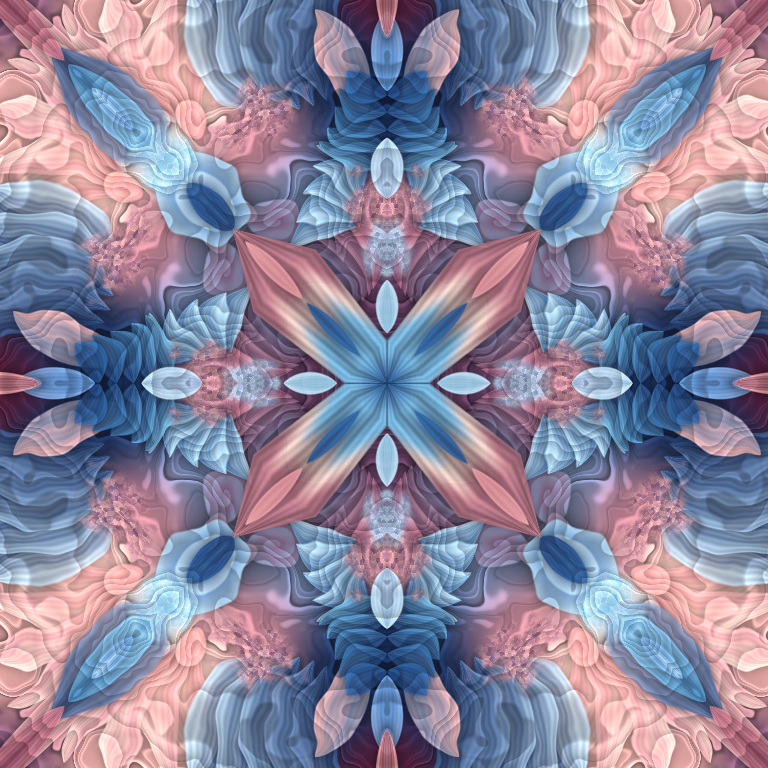
A WebGL 1 fragment shader for this pattern:

```glsl
precision highp float;
// Silken kaleidoscope: the plane is folded into one eighth, then painted in
// layers: colour pools, warped silk, fans, curls, crusts and a pleated flower.
uniform vec2 u_resolution;

const vec3 NAVY = vec3(.07, .18, .35), BLUE = vec3(.17, .4, .62), STEEL = vec3(.39, .5, .63);
const vec3 SKY = vec3(.42, .7, .83), ICE = vec3(.75, .88, .92), PLUM = vec3(.4, .25, .37);
const vec3 ROSE = vec3(.76, .48, .52), PEACH = vec3(.93, .68, .64), CREAM = vec3(1, .89, .82);
const vec3 MAROON = vec3(.3, .08, .16);
const vec2 AXIS = vec2(1, 0), DIAG = vec2(1);

vec2 q;    // folded position: x along the arm, y to its side
vec3 ink;  // colour painted so far
vec4 pool; // weighted sum of background colours

float hash(vec2 p) {
  vec3 a = fract(p.xyx * .1031);
  a += dot(a, a.yzx + 33.33);
  return fract((a.x + a.y) * a.z);
}
float noise(vec2 p) {
  vec2 i = floor(p), f = fract(p);
  f *= f * (3. - 2. * f);
  return mix(mix(hash(i), hash(i + AXIS), f.x), mix(hash(i + AXIS.yx), hash(i + DIAG), f.x), f.y);
}
float fbm(vec2 p) {
  return .5 * noise(p) + .23 * noise(p * 2.1 + 7.) + .1 * noise(p * 4.4 + 22.);
}
// Rising ramp with a softened drop, like one cloth over the next
float fold(float x) { x = fract(x); return x * smoothstep(1., .88, x); }

void tint(float x, float y, float r, vec3 col) {
  vec2 d = (q - vec2(x, y)) / r;
  pool += vec4(col, 1) * exp(-dot(d, d));
}
// Lays a sheer shape of edge distance e on a soft cast shadow
void lay(float e, vec3 col) {
  ink *= 1. - .25 * exp(min(e, 0.) * 60.);
  ink = mix(ink, col, .88 * smoothstep(-.002, .004, e));
}
// Pointed, bent leaf from a to b with pleats and a bright rim
void petal(vec2 a, vec2 b, float w, float bend, vec3 dark, vec3 light) {
  vec2 d = b - a, r = q - a;
  float len = length(d), t = dot(r, d) / (len * len), k = max(4. * t * (1. - t), 0.);
  float s = (d.x * r.y - d.y * r.x) / len - bend * k, wide = w * pow(k, .8);
  float e = wide - abs(s) - len * max(max(-t, t - 1.), 0.);
  float u = clamp(s / max(wide, .002), -1., 1.);
  float shade = .3 + .3 * u + .35 * t + .1 * sin(u * 8. + t * 4.) + .08 * sin(u * 25. + t * 5.);
  lay(e, mix(dark, light, clamp(shade, 0., 1.)) + .22 * light * exp(-max(e, 0.) * 200.));
}
void spine(vec2 dir, float a, float b, float w, vec3 dark, vec3 light) {
  petal(dir * a, dir * b, w, 0., dark, light);
}
// Row of leaves whose roots and tips slide along two lines
void fan(vec2 a0, vec2 a1, vec2 b0, vec2 b1, float w, float bend, vec3 dark, vec3 l0, vec3 l1) {
  for (int i = 0; i < 5; i++) {
    float f = float(i) / 4.;
    petal(mix(a0, a1, f), mix(b0, b1, f), w, bend, dark, mix(l0, l1, f));
  }
}
// Round scroll with spiral bands
void curl(vec2 o, float r, vec3 dark, vec3 light) {
  vec2 d = q - o;
  float k = length(d) / r, band = fold(atan(d.y, d.x) / 6.2832 + 1.7 * k);
  lay(r - k * r, mix(dark, light, .15 + .5 * band + .35 * k));
}
// Ragged patch of fine cellular facets
void crust(vec2 o, float r, float scale, vec3 dark, vec3 light) {
  vec2 p = q * scale;
  float near = 9., next = 9., tone = 0.;
  for (int j = -1; j <= 1; j++) for (int i = -1; i <= 1; i++) {
    vec2 c = floor(p) + vec2(i, j);
    float h = hash(c + 5.), d = length(c + vec2(h, hash(c + 19.)) - p);
    if (d < near) { next = near; near = d; tone = h; } else next = min(next, d);
  }
  float mask = smoothstep(1.2, .4, length(q - o) / r + .8 * (noise(q * 38.) - .5));
  vec3 col = mix(dark, light, tone * .6 + .4 * noise(q * 130.));
  ink = mix(ink, col + .1 * smoothstep(.14, 0., next - near), mask * .85);
}
// Broad pleated petals along the diagonals, blue heart to rose tips
void flower() {
  float u = dot(q, DIAG) * .7071, v = (q.x - q.y) * .7071, r = length(q);
  float wide = min(min(u, .07 + .12 * u), (.57 - u) * .6), s = v / max(wide, .002);
  float reach = r + .025 * sin(s * 9.) + .05 * s * s;
  vec3 col = mix(BLUE, SKY * 1.1, smoothstep(.0, .1, r));
  col = mix(col, CREAM * .96, smoothstep(.17, .29, reach));
  col = mix(col, ROSE * 1.05, smoothstep(.28, .4, reach));
  lay(wide - v, col * (.88 + .14 * sin(s * 9. + u * 9.) + .08 * sin(s * 31. - u * 14.)));
}

void main() {
  vec2 p = abs(gl_FragCoord.xy / u_resolution - vec2(.504, .501)) * 2.;
  q = vec2(max(p.x, p.y), min(p.x, p.y));
  vec2 flat_q = q;
  pool = vec4(0);

  // Colour pools
  tint(.3, .13, .1, PLUM);   tint(.32, .3, .1, ROSE);   tint(.45, .02, .08, ROSE);
  tint(.66, .05, .15, NAVY); tint(.5, .2, .11, STEEL);  tint(.42, .36, .09, STEEL);
  tint(.64, .34, .11, ROSE); tint(.74, .54, .14, CREAM); tint(.87, .46, .11, PEACH);
  tint(.92, .3, .12, STEEL); tint(.88, .16, .11, NAVY); tint(1., .05, .1, MAROON);
  tint(.72, .72, .12, BLUE); tint(.95, .74, .13, PEACH); tint(.98, .96, .1, PLUM);
  ink = pool.rgb / (pool.a + .0001);

  // Warped silk; the same warp sways the shapes away from the mirror lines
  vec2 warp = vec2(fbm(q * 5.), fbm(q * 5. + 31.));
  float flow = fbm(q * 3.5 + 1.6 * warp);
  ink *= .75 + .55 * fold(flow * 11.) + .07 * sin(flow * 170.);
  q += .14 * (warp - .42) * smoothstep(0., .12, min(q.y, q.x - q.y));

  // Glowing ribbons, outer drapery, arches, curls, pale leaves, blue scales
  fan(vec2(.67, .49), vec2(.67, .55), vec2(1.06, .46), vec2(1.01, .94), .05, .04, ROSE, CREAM, CREAM);
  fan(vec2(.7, .3), vec2(.74, .16), vec2(1.1, .52), vec2(1.1, .16), .06, .05, NAVY, ICE, STEEL);
  petal(vec2(.7, .06), vec2(.97, .22), .055, -.02, STEEL, PEACH);
  fan(vec2(.2, .09), vec2(.25, .04), vec2(.36, .3), vec2(.44, .1), .03, -.045, PLUM, STEEL, ROSE);
  for (int i = 0; i < 6; i++) {
    float f = float(i) / 5.;
    vec2 o = mix(vec2(.35, .3), vec2(.69, .52), f) + vec2(.03, -.04) * sin(f * 9.);
    curl(o, .07 - .018 * f, mix(PLUM, ROSE, f), mix(STEEL * 1.3, PEACH, f));
  }
  fan(vec2(.42, .07), vec2(.48, .07), vec2(.37, .28), vec2(.63, .18), .034, -.04, BLUE, ICE, ICE);
  fan(vec2(.57, 0), vec2(.75, 0), vec2(.64, .17), vec2(.82, .11), .035, .02, NAVY, SKY, BLUE);

  // Glitter and spires along the arm
  crust(vec2(.72, .33), .1, 80., PLUM, PEACH);
  crust(AXIS * .47, .11, 80., PLUM, PEACH);
  crust(AXIS * .34, .075, 90., STEEL, ICE);
  spine(AXIS, .76, .97, .05, BLUE, STEEL * 1.3);
  spine(AXIS, .9, 1.15, .035, MAROON, PEACH);
  spine(AXIS, .48, .64, .045, STEEL, ICE);

  // Diagonal: shell, leaf, dark corner and crystal
  curl(DIAG * .485, .13, BLUE, ICE);
  spine(DIAG, .4, .52, .05, NAVY, BLUE);
  spine(DIAG, .58, .87, .115, STEEL, NAVY);
  spine(DIAG, .61, .83, .06, SKY, BLUE);
  spine(DIAG, .66, .77, .025, BLUE, ICE);
  spine(DIAG, .84, 1.1, .05, ROSE, MAROON);
  crust(DIAG * .575, .09, 45., SKY, ICE);

  // Sheer folds over all, then the flower heart
  ink *= .87 + .35 * fold(flow * 16. + .3);
  q = flat_q;
  flower();
  spine(DIAG, .07, .21, .02, BLUE, NAVY);
  spine(DIAG, .22, .37, .022, ROSE, PEACH);
  spine(AXIS, .13, .27, .03, SKY, ICE);

  // Warm light behind the leaf
  vec2 lamp = q - vec2(.77, .56);
  ink += vec3(.2, .14, .1) * exp(-dot(lamp, lamp) * 50.);
  gl_FragColor = vec4(ink * 1.02 + vec3(.03, .02, .04), 1);
}
```
